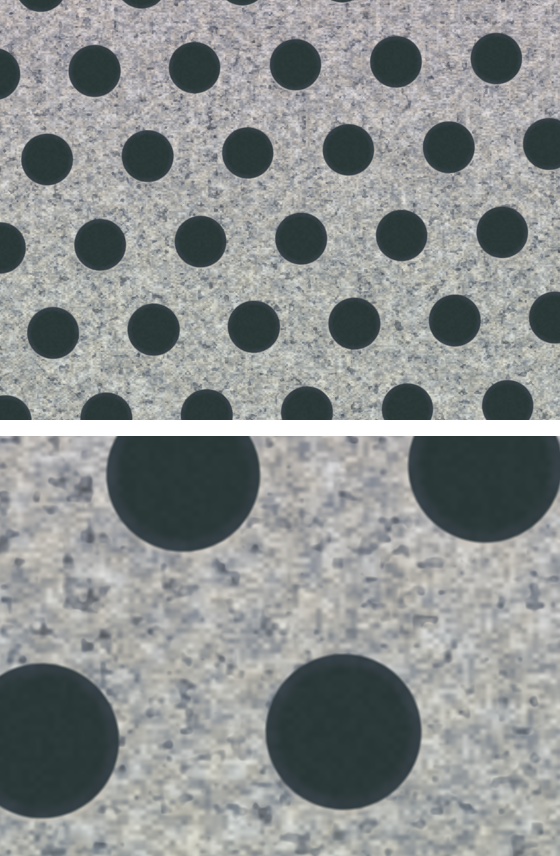
Top, the full canvas; bottom, a detail of the centre.
This pattern is drawn by a Shadertoy shader. Its source:

```glsl
// Lengths are fractions of the canvas height
const vec2 ANCHOR = vec2(0.717, 0.4323);
const vec2 STEP_ALONG = vec2(0.2391, 0.0074);
const vec2 STEP_DOWN = vec2(0.1266, -0.2030);
const float RADIUS = 0.0616;
const float RADIUS_VARIATION = 0.0012;
const float POSITION_JITTER = 0.0016;
const float EDGE_SOFTNESS = 0.0012;
const float RIM_WIDTH = 0.014;
const float GLINT_WIDTH = 0.0018;

const vec3 DISC_COLOR = vec3(0.170, 0.222, 0.222);
const vec3 RIM_COLOR = vec3(0.220, 0.262, 0.292);
const vec3 GLINT_COLOR = vec3(0.80, 0.77, 0.73);
const vec3 COOL_TINT = vec3(0.965, 1.0, 1.05);
const vec3 WARM_TINT = vec3(1.005, 1.0, 0.98);
const vec3 TOP_TINT = vec3(1.0, 0.975, 1.005);
const vec3 BOTTOM_TINT = vec3(0.99, 1.01, 0.995);
const float STONE_TONE = 0.692;
const float FLECK_DEPTH = 0.19;

float hash(vec2 p) {
    return fract(sin(dot(p, vec2(127.1, 311.7))) * 43758.5453);
}

float noise(vec2 p) {
    vec2 cell = floor(p);
    vec2 f = fract(p);
    f = f * f * (3.0 - 2.0 * f);
    float low = mix(hash(cell), hash(cell + vec2(1, 0)), f.x);
    float high = mix(hash(cell + vec2(0, 1)), hash(cell + vec2(1, 1)), f.x);
    return mix(low, high, f.y);
}

// Speckled granite: three grain sizes plus dark mineral flecks
vec3 stone(vec2 p, float height) {
    float tone = STONE_TONE;
    tone += 0.12 * (noise(p * 52.0) - 0.5);
    tone += 0.16 * (noise(p * vec2(105.0, 120.0) + 17.0) - 0.5);
    tone += 0.19 * (noise(p * vec2(215.0, 250.0) + 41.0) - 0.5);
    float fleck = 0.65 * noise(p * vec2(76.0, 92.0) + 73.0)
                + 0.35 * noise(p * 190.0 + 9.0);
    tone -= FLECK_DEPTH * smoothstep(0.60, 0.84, fleck);

    float warmth = smoothstep(0.50, 0.70, tone) + 0.8 * (noise(p * 65.0 + 29.0) - 0.5);
    vec3 tint = mix(COOL_TINT, WARM_TINT, warmth);
    return tone * tint * mix(BOTTOM_TINT, TOP_TINT, smoothstep(0.2, 1.0, height));
}

// Signed distance to the closest disc in xy, direction from its centre in zw
vec3 nearestDisc(vec2 p) {
    vec2 base = floor(inverse(mat2(STEP_ALONG, STEP_DOWN)) * (p - ANCHOR));
    vec3 nearest = vec3(1.0, 0.0, 0.0);
    for (int j = 0; j < 2; j++) {
        for (int i = 0; i < 2; i++) {
            vec2 id = base + vec2(i, j);
            vec2 jitter = vec2(hash(id + 3.7), hash(id + 8.3)) - 0.5;
            vec2 center = ANCHOR + id.x * STEP_ALONG + id.y * STEP_DOWN
                        + POSITION_JITTER * jitter;
            vec2 offset = p - center;
            float radius = RADIUS + RADIUS_VARIATION * (hash(id + 5.1) - 0.5);
            float d = length(offset) - radius;
            if (d < nearest.x) nearest = vec3(d, offset / max(length(offset), 1e-4));
        }
    }
    return nearest;
}

// Dark disc with a faint, uneven bluish rim
vec3 discSurface(vec2 p, float d) {
    float rim = smoothstep(-RIM_WIDTH, -0.2 * RIM_WIDTH, d);
    rim *= 0.4 + 0.6 * noise(p * 60.0);
    float grain = 0.018 * (noise(p * 200.0) - 0.5);
    return mix(DISC_COLOR, RIM_COLOR, rim) + grain;
}

void mainImage(out vec4 fragColor, in vec2 fragCoord) {
    vec2 p = fragCoord / iResolution.y;
    float soft = EDGE_SOFTNESS + 0.5 / iResolution.y;
    vec3 disc = nearestDisc(p);

    vec3 color = stone(p, p.y);

    // Worn bright lip, strongest at the lower edge
    float lip = 1.0 - smoothstep(0.0, GLINT_WIDTH + soft, abs(disc.x - GLINT_WIDTH));
    float lowerSide = smoothstep(-0.4, 0.9, dot(disc.yz, normalize(vec2(0.3, -1.0))));
    color = mix(color, GLINT_COLOR, 0.65 * lip * lowerSide * noise(p * 90.0 + 5.0));

    float coverage = 1.0 - smoothstep(-soft, soft, disc.x);
    color = mix(color, discSurface(p, disc.x), coverage);
    fragColor = vec4(color, 1.0);
}
```
